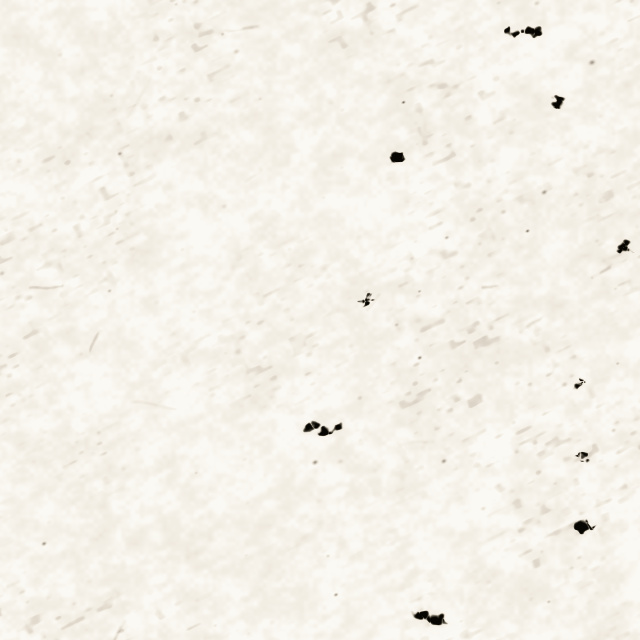
Give the GLSL for this texture, as a WebGL 2 fragment shader.

```glsl
#version 300 es
precision highp float;
// Warm white plaster with faint mottling, small specks, scratches and dark ragged pits.

#define MOTTLE 0.29
#define SMUDGE 0.17
#define SPECK_GRID 17.0
#define SPECK_CHANCE 0.30
#define SCRATCH_GRID 6.0
#define SCRATCH_CHANCE 0.45
#define PIT_COUNT 10
#define PIT_BLOBS 5
#define EDGE 0.0026
#define GRAIN_ANGLE 0.45

uniform vec2 u_resolution;
out vec4 fragColor;

float hash(vec2 p) {
    return fract(sin(dot(p, vec2(127.1, 311.7))) * 43758.5453);
}

vec2 hash2(vec2 p) {
    return vec2(hash(p), hash(p + 37.3));
}

float noise(vec2 p) {
    vec2 cell = floor(p);
    vec2 f = fract(p);
    f = f * f * (3.0 - 2.0 * f);
    float low = mix(hash(cell), hash(cell + vec2(1, 0)), f.x);
    float high = mix(hash(cell + vec2(0, 1)), hash(cell + vec2(1, 1)), f.x);
    return mix(low, high, f.y);
}

vec2 rotate(vec2 p, float angle) {
    float c = cos(angle), s = sin(angle);
    return vec2(c * p.x + s * p.y, c * p.y - s * p.x);
}

// Soft uneven tone plus short smudges along the trowel direction
float plaster(vec2 uv) {
    vec2 grain = rotate(uv, GRAIN_ANGLE);
    float tone = 0.22 * noise(uv * 13.0) + 0.26 * noise(uv * 38.0 + 5.0)
               + 0.30 * noise(grain * vec2(55.0, 90.0)) + 0.22 * noise(uv * 140.0 + 9.0);
    float patches = smoothstep(0.2, 0.8, noise(uv * 7.0 + 21.0));
    float smudge = smoothstep(0.66, 0.98, noise(grain * vec2(62.0, 115.0) + 40.0));
    return 0.05 + MOTTLE * (tone - 0.5) + SMUDGE * smudge * patches;
}

// Small round grains, mostly faint
float specks(vec2 uv) {
    vec2 p = uv * SPECK_GRID;
    float dark = 0.0;
    for (int y = -1; y <= 1; y++)
    for (int x = -1; x <= 1; x++) {
        vec2 cell = floor(p) + vec2(x, y);
        if (hash(cell + 3.7) > SPECK_CHANCE) continue;
        vec2 offset = (p - cell - hash2(cell + 11.0)) / SPECK_GRID;
        offset = rotate(offset, GRAIN_ANGLE) * vec2(0.75, 1.0);
        float radius = mix(0.003, 0.0065, hash(cell + 19.0));
        float strength = mix(0.08, 0.55, pow(hash(cell + 29.0), 4.0));
        dark = max(dark, strength * (1.0 - smoothstep(0.0, radius, length(offset))));
    }
    return dark;
}

// Faint broken strokes
float scratches(vec2 uv) {
    vec2 p = uv * SCRATCH_GRID;
    float dark = 0.0;
    for (int y = -1; y <= 1; y++)
    for (int x = -1; x <= 1; x++) {
        vec2 cell = floor(p) + vec2(x, y);
        if (hash(cell + 53.0) > SCRATCH_CHANCE) continue;
        vec2 offset = (p - cell - hash2(cell + 61.0)) / SCRATCH_GRID;
        offset = rotate(offset, mix(-0.2, 1.15, hash(cell + 71.0)));
        offset.y += 0.006 * (noise(uv * 40.0) - 0.5);
        float halfLength = mix(0.012, 0.045, hash(cell + 83.0));
        offset.x = max(abs(offset.x) - halfLength, 0.0);
        float stroke = 1.0 - smoothstep(0.0, 0.0045, length(offset));
        float gaps = smoothstep(0.25, 0.7, noise(uv * 75.0 + 17.0));
        dark = max(dark, 0.22 * stroke * gaps * hash(cell + 97.0));
    }
    return dark;
}

// Ragged holes built from chains of blobs, gathered to the right
float pits(vec2 uv) {
    vec2 warp = vec2(noise(uv * 120.0), noise(uv * 120.0 + 50.0)) - 0.5;
    float dark = 0.0;
    for (int i = 0; i < PIT_COUNT; i++) {
        vec2 id = vec2(i, 4.0);
        float row = (float(i) + hash(id)) / float(PIT_COUNT);
        vec2 offset = uv - vec2(mix(0.40, 0.98, hash(id + 7.0)), row);
        if (length(offset) > 0.09) continue;
        offset = rotate(offset, mix(-0.5, 0.5, hash(id + 13.0))) + warp * 0.010;
        float span = mix(0.010, 0.055, pow(hash(id + 23.0), 1.5));
        float dist = 1.0;
        for (int j = 0; j < PIT_BLOBS; j++) {
            vec2 blob = id + vec2(31.0, float(j) * 5.0);
            float along = float(j) / float(PIT_BLOBS - 1) - 0.5;
            vec2 center = vec2(along * span, 0.014 * (hash(blob) - 0.5));
            float radius = mix(0.0015, 0.0075, pow(hash(blob + 2.0), 1.6));
            dist = min(dist, length((offset - center) * vec2(0.75, 1.0)) - radius);
        }
        float hole = 1.0 - smoothstep(-EDGE, EDGE, dist);
        float stain = 0.14 * exp(-max(dist, 0.0) * 160.0) * noise(uv * 90.0);
        dark = max(dark, max(hole, stain));
    }
    return dark;
}

// Darkness to colour: white, cream, beige, umber, near black
vec3 tint(float d) {
    vec3 color = mix(vec3(0.988, 0.982, 0.963), vec3(0.95, 0.93, 0.89), smoothstep(-0.03, 0.12, d));
    color = mix(color, vec3(0.89, 0.86, 0.81), smoothstep(0.10, 0.22, d));
    color = mix(color, vec3(0.29, 0.27, 0.22), smoothstep(0.18, 0.75, d));
    return mix(color, vec3(0.03, 0.025, 0.012), smoothstep(0.65, 1.0, d));
}

void main() {
    vec2 uv = gl_FragCoord.xy / u_resolution.y;
    float darkness = plaster(uv) + specks(uv) + scratches(uv);
    fragColor = vec4(tint(max(darkness, pits(uv))), 1.0);
}
```
